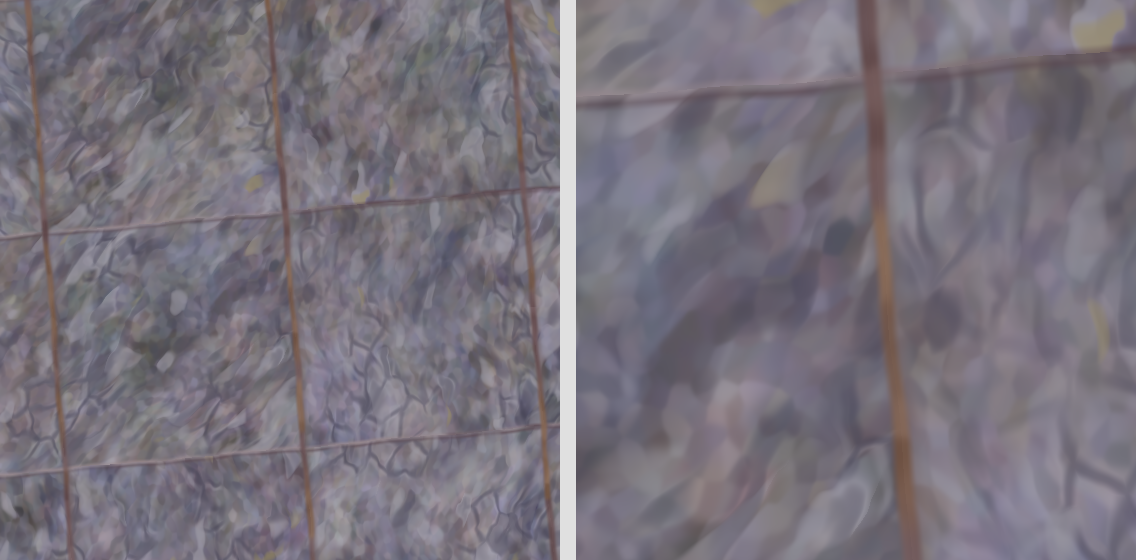
Left, the full canvas; right, a detail of the centre.
Write a Shadertoy shader that draws this texture.

```glsl
// Slightly skewed grid of mottled grey-violet stone tiles with rusty upright joints
// and thin pale-to-dark level joints. The stone sums several scales of soft cellular
// noise, bent by layered sines and turned differently in every tile.

const vec2 TILE_SIZE = vec2(0.430, 0.4245);
const vec2 GRID_ORIGIN = vec2(0.129, 0.577);
const vec2 GRID_SKEW = vec2(0.081, -0.090);

const vec3 STONE = vec3(0.474, 0.456, 0.490);
const vec3 COOL_SHIFT = vec3(-0.42, -0.03, 0.50);
const vec3 GREEN_SHIFT = vec3(-0.15, 0.26, -0.26);
const vec3 CRACK = vec3(0.28, 0.27, 0.34);
const vec3 PALE_CHIP = vec3(0.64, 0.63, 0.67);
const vec3 OCHRE = vec3(0.60, 0.55, 0.38);
const vec3 RUST_STAIN = vec3(0.43, 0.36, 0.37);
const vec3 RUST_DARK = vec3(0.41, 0.31, 0.32);
const vec3 RUST_ORANGE = vec3(0.50, 0.37, 0.28);
const vec3 GROUT_PALE = vec3(0.60, 0.54, 0.56);
const vec3 GROUT_DARK = vec3(0.36, 0.28, 0.31);

vec3 hash3(vec2 p) {
    vec3 q = fract(p.xyx * vec3(0.1031, 0.1030, 0.0973));
    q += dot(q, q.yxz + 33.33);
    return fract((q.xxy + q.yzz) * q.zyx);
}

mat2 rotation(float angle) {
    float c = cos(angle), s = sin(angle);
    return mat2(c, s, -s, c);
}

// Three random values per cell, blended smoothly between neighbours.
vec3 softCells(vec2 p, float sharpness) {
    vec2 cell = floor(p);
    vec3 sum = vec3(0.0);
    float total = 0.0;
    for (int j = -1; j <= 1; j++)
    for (int i = -1; i <= 1; i++) {
        vec2 c = cell + vec2(i, j);
        vec2 d = c + hash3(c).xy - p;
        float w = exp(-sharpness * dot(d, d));
        sum += w * hash3(c + 57.0);
        total += w;
    }
    return sum / total;
}

// Gap between the two nearest cell points: zero on cell borders.
float cellGap(vec2 p) {
    vec2 cell = floor(p);
    float near = 8.0, next = 8.0;
    for (int j = -1; j <= 1; j++)
    for (int i = -1; i <= 1; i++) {
        vec2 c = cell + vec2(i, j);
        float d = length(c + hash3(c).xy - p);
        next = min(next, max(near, d));
        near = min(near, d);
    }
    return next - near;
}

vec2 sineWarp(vec2 p) {
    return p + 0.010 * sin(p.yx * 17.0 + vec2(0.0, 2.0))
             + 0.003 * sin(p.yx * 47.0 + p * 21.0)
             + 0.0012 * sin(p.yx * 131.0 - p * 70.0);
}

vec3 stoneColor(vec2 uv, vec2 tile) {
    vec3 seed = hash3(tile + 20.0);
    vec2 p = rotation(mix(-0.75, 0.75, seed.x)) * sineWarp(uv + seed.yz);
    p = p * vec2(1.25, 0.85) + 3.0 * seed.zy;

    // Mottling from broad clouds down to grain, livelier in some areas than others
    vec3 mask = softCells(p * 11.0 + 31.0, 7.0);
    float liveliness = mix(0.75, 1.35, mask.y);
    vec3 mottle = vec3(0.0);
    vec2 q = p;
    float scale = 6.0, weight = 0.097;
    for (int k = 0; k < 5; k++) {
        float strength = weight * (k < 2 ? 1.0 : liveliness);
        mottle += strength * (softCells(q * scale + float(k) * 13.0, 6.0) - 0.5);
        q = rotation(0.3) * q;
        scale *= 1.9;
        weight *= 0.97;
    }
    vec3 color = STONE + mottle.x + COOL_SHIFT * mottle.y * 0.55 + GREEN_SHIFT * mottle.z * 0.5;
    color += mix(vec3(0.012, 0.008, 0.020), vec3(-0.018, -0.014, -0.026), uv.y);

    // Short cracks with a lit lip, small pale chips and very rare ochre flecks
    float broken = smoothstep(0.55, 0.80, mask.x);
    vec2 ragged = p + 0.012 * (softCells(p * 40.0, 6.0).xy - 0.5);
    float crack = 1.0 - smoothstep(0.02, 0.24, cellGap(ragged * 19.0));
    float lip = 1.0 - smoothstep(0.02, 0.24, cellGap((ragged + 0.007) * 19.0));
    vec3 chip = softCells(ragged * vec2(42.0, 27.0) + 71.0, 5.0);
    color = mix(color, PALE_CHIP, 0.30 * lip * broken);
    color = mix(color, CRACK, 0.46 * crack * broken);
    color = mix(color, PALE_CHIP, 0.55 * smoothstep(0.66, 0.92, chip.y));
    color = mix(color, CRACK, 0.40 * smoothstep(0.68, 0.92, chip.z));
    float fleck = smoothstep(0.80, 0.95, chip.x) * smoothstep(0.75, 0.90, mask.z);
    return mix(color, OCHRE, 0.6 * fleck);
}

float band(float dist, float halfWidth, float blur) {
    return 1.0 - smoothstep(halfWidth - blur, halfWidth + blur, abs(dist));
}

void mainImage(out vec4 fragColor, in vec2 fragCoord) {
    vec2 uv = fragCoord / iResolution.xy;
    float blur = 0.0027 + 0.5 / iResolution.y;

    // Skewed grid with slightly wavering joints
    vec2 grid = (uv + GRID_SKEW * uv.yx - GRID_ORIGIN) / TILE_SIZE;
    grid += 0.003 * sin(uv.yx * 23.0 + uv * 5.0) + 0.0015 * sin(uv.yx * 71.0);
    vec2 joint = floor(grid + 0.5);
    vec2 dist = (grid - joint) * TILE_SIZE;
    vec3 color = stoneColor(uv, floor(grid));

    // Level joints: pale on the left, darkening to the right, shaded below
    vec3 wear = softCells(uv * vec2(29.0, 37.0) + joint * 7.0, 6.0);
    float darkening = smoothstep(0.3, 0.8, uv.x + 0.35 * joint.y + 0.4 * (wear.x - 0.5));
    vec3 grout = mix(GROUT_PALE, GROUT_DARK, darkening);
    color = mix(color, GROUT_DARK, mix(0.2, 0.7, wear.z) * band(dist.y + 0.005, 0.0025, blur));
    color = mix(color, grout, mix(0.35, 0.9, wear.y) * band(dist.y, 0.0029, blur));

    // Upright joints: patchy rust of uneven width and strength over a faint stain
    vec3 rust = softCells(vec2(joint.x * 5.0, uv.y * 17.0), 5.0);
    vec3 rustColor = mix(RUST_DARK, RUST_ORANGE, smoothstep(0.3, 0.8, rust.x));
    rustColor += 0.12 * (wear.y - 0.5);
    color = mix(color, RUST_STAIN, 0.45 * band(dist.x - 0.002, 0.007, 0.005));
    float rustCover = mix(0.6, 0.92, rust.z) * band(dist.x, mix(0.0034, 0.0056, rust.y), blur);
    color = mix(color, rustColor, rustCover);

    fragColor = vec4(clamp(color, 0.0, 1.0), 1.0);
}
```
